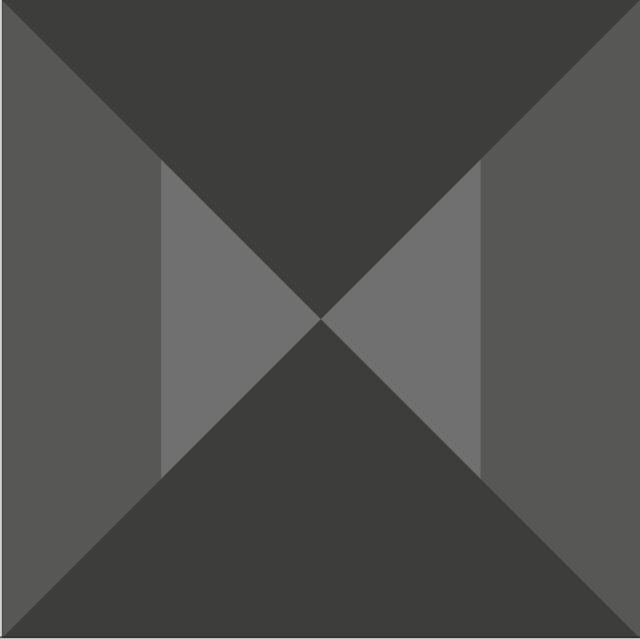
This background is drawn by a WebGL 1 fragment shader. Its source:

```glsl
precision highp float;
// Draws a dark square cut by its two diagonals into four triangles.
// The left and right triangles are grey, with a lighter core near the centre.
// A pale sliver with a dark rim runs along the left and bottom borders.

uniform vec2 u_resolution;

const vec3 DARK = vec3(0.240, 0.240, 0.230);
const vec3 SIDE = vec3(0.342, 0.342, 0.332);
const vec3 CORE = vec3(0.438, 0.438, 0.438);
const vec3 RIM  = vec3(0.150, 0.150, 0.145);
const vec3 PALE = vec3(0.820, 0.830, 0.810);

const vec2 CENTRE = vec2(0.5013);
const float CORE_HALF_WIDTH = 0.2495;
const float MARGIN = 0.0030;

// Smooth coverage of the region where the signed distance is negative.
float coverage(float dist, float softness) {
    return 1.0 - smoothstep(-softness, softness, dist);
}

// Signed distance to the left and right wedges between the diagonals.
float wedgeDistance(vec2 p) {
    return (abs(p.y) - abs(p.x)) * 0.70711;
}

// Four triangles around the centre, with the lighter core in the side pair.
vec3 triangles(vec2 p, float softness) {
    float core = coverage(abs(p.x) - CORE_HALF_WIDTH, softness);
    float wedge = coverage(wedgeDistance(p), softness);
    return mix(DARK, mix(SIDE, CORE, core), wedge);
}

// Dark rim and pale sliver along one border.
vec3 addBorder(vec3 color, float edge, float rimWidth, float strength, float softness) {
    float rim = coverage(edge - MARGIN - rimWidth, softness);
    color = mix(color, RIM, rim * strength);
    return mix(color, PALE, coverage(edge - MARGIN, softness));
}

void main() {
    vec2 uv = gl_FragCoord.xy / u_resolution;
    float softness = 0.75 / min(u_resolution.x, u_resolution.y);

    vec3 color = triangles(uv - CENTRE, softness);
    color = addBorder(color, uv.x, 0.0015, 0.5, softness);
    color = addBorder(color, uv.y, 0.0025, 0.8, softness);

    gl_FragColor = vec4(color, 1.0);
}
```
